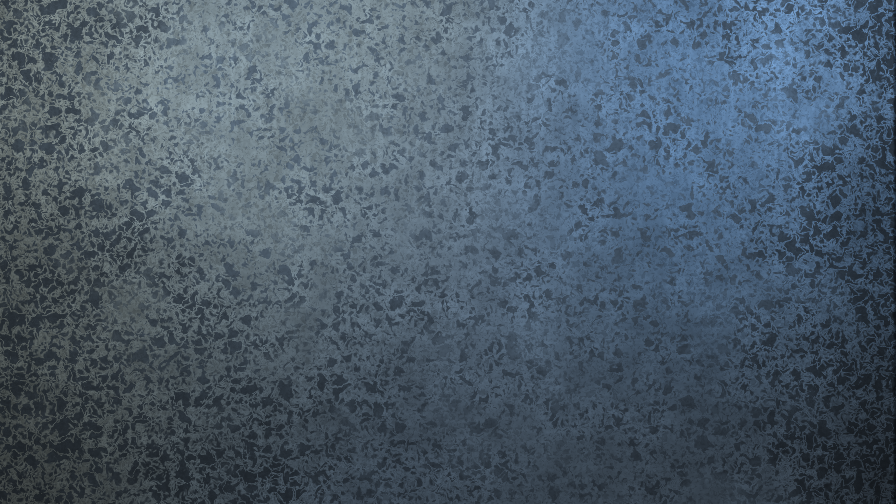
This texture is drawn by a WebGL 2 fragment shader. Its source:

```glsl
#version 300 es
precision highp float;
// Worn, mottled metal plate: a pale coat eaten away by ragged dark flecks.
// Coarse and fine noise nets are layered, their strands thinning to the sides;
// soft light runs from warm grey at the left to blue at the upper right.

#define LACE_SCALE 29.0
#define FINE_SCALE 52.0
#define STRAND_THIN 0.09
#define STRAND_WIDE 0.20
#define STRAND_SOFT 0.085
#define LIGHT_LOW 0.275
#define LIGHT_HIGH 0.505
#define PIT_SHALLOW 0.76
#define PIT_DEEP 0.55
#define MOTTLE 0.17
#define STREAKS 0.06
#define GRAIN 0.07

uniform vec2 u_resolution;
out vec4 fragColor;

float hash(vec2 p) {
    vec3 q = fract(vec3(p.xyx) * 0.1031);
    q += dot(q, q.yzx + 33.33);
    return fract((q.x + q.y) * q.z);
}

// Gradient noise, centred on zero
float corner(vec2 cell, vec2 offset) {
    float angle = 6.2832 * hash(cell);
    return dot(vec2(cos(angle), sin(angle)), offset);
}

float noise(vec2 p) {
    vec2 i = floor(p), f = fract(p);
    vec2 u = f * f * f * (f * (f * 6.0 - 15.0) + 10.0);
    vec2 e = vec2(1.0, 0.0);
    return mix(mix(corner(i, f), corner(i + e.xy, f - e.xy), u.x),
               mix(corner(i + e.yx, f - e.yx), corner(i + e.xx, f - e.xx), u.x), u.y);
}

float fbm(vec2 p) {
    float sum = 0.0, amp = 1.0;
    for (int i = 0; i < 4; i++) {
        sum += amp * noise(p);
        p = mat2(1.6, 1.2, -1.2, 1.6) * p + 17.3;
        amp *= 0.6;
    }
    return sum;
}

// Distance-like value from the strands of a ragged net
float lace(vec2 p) {
    p += 0.25 * vec2(noise(p * 1.7 + 5.1), noise(p * 1.7 + 41.7));
    return min(abs(fbm(p + 101.0)), abs(fbm(p * 0.8 + 233.0)));
}

// Colour cast of the light, relative to its green part
vec3 lightTint(vec2 p) {
    vec3 warm = vec3(0.92, 1.0, 0.99);
    vec3 grey = vec3(0.88, 1.0, 1.06);
    vec3 slate = vec3(0.83, 1.0, 1.17);
    vec3 blue = vec3(0.74, 1.0, 1.29);
    vec3 tint = mix(warm, grey, smoothstep(0.0, 0.5, p.x));
    tint = mix(tint, slate, smoothstep(0.4, 1.1, p.x + 0.6 * (0.5 - p.y)));
    return mix(tint, blue, smoothstep(0.85, 1.4, p.x) * smoothstep(0.0, 0.65, p.y));
}

void main() {
    vec2 p = gl_FragCoord.xy / u_resolution.y;
    float width = u_resolution.x / u_resolution.y;
    float fromRight = width - p.x;

    // Broad clouds and wear, strongest along the sides and lower left
    float cloud = fbm(p * 3.2 + 9.0);
    float patches = fbm(p * 9.0 + 61.0);
    float wear = 0.85 * (1.0 - smoothstep(0.0, 0.6, p.x + 0.25 * cloud));
    wear = max(wear, 1.0 - smoothstep(0.0, 0.4, fromRight + 0.2 * cloud));
    wear = max(wear, 0.8 * (1.0 - smoothstep(0.2, 1.0, length(p * vec2(0.8, 1.3)))));
    wear = clamp(wear + 0.12 + 0.55 * patches, 0.0, 1.0);

    // Light falling from above, with a pale pool and a blue corner glow
    float light = mix(LIGHT_LOW, LIGHT_HIGH, smoothstep(-0.08, 0.9, p.y));
    vec2 pool = p - vec2(0.5, 0.8);
    light += 0.055 * exp(-5.0 * dot(pool, pool));
    light -= 0.03 * smoothstep(0.9, 1.4, p.x);
    vec2 glow = p - vec2(width - 0.15, 1.0);
    light += 0.09 * exp(-16.0 * dot(glow, glow));
    light *= mix(0.86, 1.0, smoothstep(-0.05, 0.35, p.x));
    light *= mix(0.78, 1.0, smoothstep(0.0, 0.25, fromRight));
    light *= 1.0 + MOTTLE * (0.5 * cloud + 0.5 * patches + 0.4 * noise(p * 21.0));

    // Rubbed streaks: upright near the top, level lower down
    float upright = noise(p * vec2(75.0, 7.0)) + noise(p * vec2(140.0, 15.0) + 7.0);
    float level = noise(p * vec2(9.0, 80.0)) + noise(p * vec2(18.0, 150.0) + 3.0);
    light *= 1.0 + STREAKS * mix(level, upright, smoothstep(0.3, 0.75, p.y));

    // Pale coat with coarse pits and a fainter layer of small ones;
    // in rubbed areas away from the sides the pits nearly fade out
    float strand = mix(STRAND_WIDE, STRAND_THIN, wear);
    float net = lace(p * LACE_SCALE);
    float pit = smoothstep(-STRAND_SOFT, STRAND_SOFT, net - strand);
    float rubbed = smoothstep(0.0, 0.5, fbm(p * 6.0 + 151.0)) * (1.0 - wear);
    pit *= 1.0 - 0.65 * rubbed;
    float fineNet = lace(p * FINE_SCALE + 77.0);
    float finePit = smoothstep(-0.1, 0.1, fineNet - strand);
    vec3 tint = lightTint(p);
    vec3 coat = light * tint * (1.0 + 0.1 * wear) * (1.0 - 0.13 * finePit);
    float depth = mix(PIT_SHALLOW, PIT_DEEP, wear) * (1.0 - 0.07 * finePit);
    vec3 hollow = light * depth * mix(tint, vec3(0.82, 1.0, 1.19), 0.7);
    vec3 color = mix(coat, hollow, pit);

    // Fine grain and the ragged dark margin at the right
    color *= 1.0 + GRAIN * (noise(p * 173.0) + 0.6 * noise(p * 97.0 + 31.0));
    float margin = 0.004 + 0.006 * noise(vec2(3.0, p.y * 60.0));
    color *= mix(0.5, 1.0, smoothstep(margin - 0.003, margin + 0.003, fromRight));

    fragColor = vec4(clamp(color, 0.0, 1.0), 1.0);
}
```
